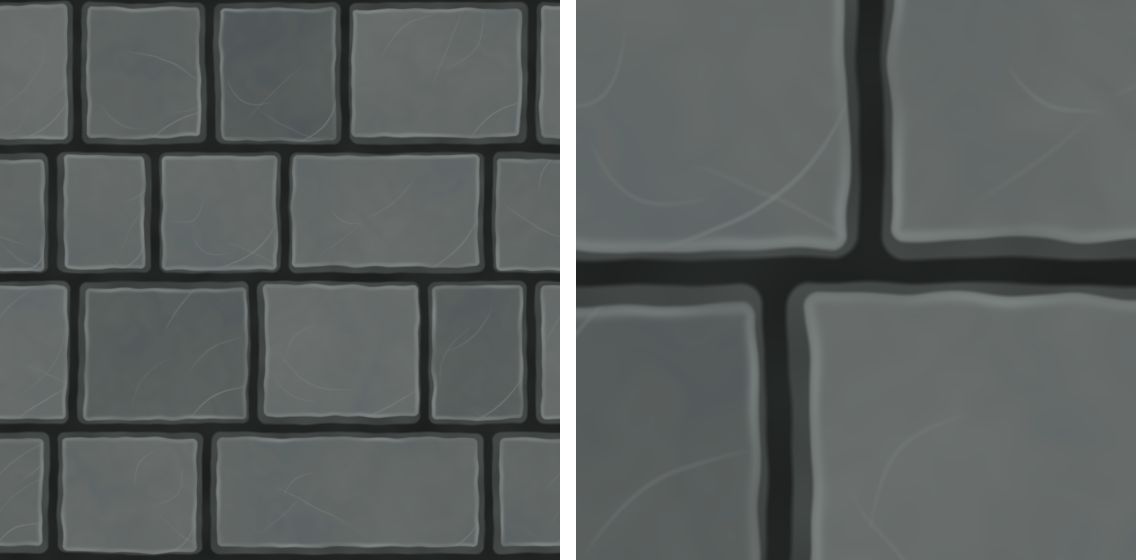
Left: the whole. Right: its middle third, enlarged.
Reproduce this texture procedurally as a Shadertoy shader.

```glsl
// Hand-painted stone wall: four courses of uneven grey blocks, tiling in x and y.
// Each block is a dark joint, a rounded bevel, a worn light rim and a mottled face
// with fine curved cracks; all noise is periodic so the wall wraps seamlessly.

#define JOINT_HALF   0.0068  // half width of the dark joint
#define BEVEL_MIN    0.0040  // narrowest bevel
#define BEVEL_VARY   0.0110  // extra bevel, random per side
#define CORNER       0.0150  // corner radius of a block
#define RIM_WIDTH    0.0036  // width of the light rim
#define WOBBLE       0.0050  // unevenness of the edges
#define CRACK_WIDTH  0.0013
#define CRACK_COUNT  4
#define SOFTNESS     0.0014  // painted blur of the edges
#define BASE_Y       0.0030  // height of the lowest joint

const vec3 JOINT_COLOR = vec3(0.125, 0.137, 0.130);
const vec3 BEVEL_COLOR = vec3(0.252, 0.268, 0.260);
const vec3 DARK_FACE   = vec3(0.315, 0.335, 0.333);
const vec3 LIGHT_FACE  = vec3(0.400, 0.420, 0.416);
const vec3 RIM_COLOR   = vec3(0.485, 0.510, 0.503);

// Upper edge of each course, and per course the joints and the face tones.
const vec4 COURSE_TOP = vec4(0.233, 0.502, 0.732, 1.0);
const vec4 JOINTS[4] = vec4[4](
    vec4(0.095, 0.370, 0.872, 0.872), vec4(0.132, 0.453, 0.758, 0.949),
    vec4(0.095, 0.276, 0.509, 0.872), vec4(0.138, 0.375, 0.615, 0.949));
const vec4 TONES[4] = vec4[4](
    vec4(0.85, 0.80, 0.80, 0.75), vec4(0.35, 1.00, 0.40, 1.00),
    vec4(0.85, 0.92, 0.90, 0.78), vec4(0.60, 0.25, 0.88, 1.00));

float hash(vec2 p) {
    vec3 q = fract(vec3(p.xyx) * 0.1031);
    q += dot(q, q.yzx + 33.33);
    return fract((q.x + q.y) * q.z);
}

vec2 hash2(vec2 p) { return vec2(hash(p), hash(p + 37.7)); }

float cornerGradient(vec2 cell, vec2 f, vec2 corner, float period) {
    float angle = 6.2832 * hash(mod(cell + corner, period) + period);
    return dot(vec2(cos(angle), sin(angle)), f - corner);
}

// Gradient noise over the unit square, repeating after `period` cells.
float noise(vec2 p, float period) {
    p *= period;
    vec2 i = floor(p), f = fract(p);
    vec2 u = f * f * f * (f * (f * 6.0 - 15.0) + 10.0);
    return mix(
        mix(cornerGradient(i, f, vec2(0, 0), period), cornerGradient(i, f, vec2(1, 0), period), u.x),
        mix(cornerGradient(i, f, vec2(0, 1), period), cornerGradient(i, f, vec2(1, 1), period), u.x), u.y);
}

// Signed distance to a rounded box given by its lower and upper corners.
float boxDistance(vec2 p, vec2 lo, vec2 hi, float radius) {
    vec2 d = abs(p - 0.5 * (lo + hi)) - 0.5 * (hi - lo) + radius;
    return length(max(d, 0.0)) + min(max(d.x, d.y), 0.0) - radius;
}

// Bowed stroke from a to b, fading towards both ends.
float crack(vec2 p, vec2 a, vec2 b, float bow, float soft) {
    vec2 along = b - a;
    float len = length(along);
    float t = clamp(dot(p - a, along) / (len * len), 0.0, 1.0);
    float arch = sin(3.1416 * t);
    vec2 center = a + along * t + vec2(-along.y, along.x) / len * bow * arch;
    return (1.0 - smoothstep(0.0, CRACK_WIDTH + soft, length(p - center))) * sqrt(max(arch, 0.0));
}

// All cracks of one block; p is measured from its lower left corner.
float cracks(vec2 p, vec2 size, vec2 id, float soft) {
    float sum = 0.0;
    for (int i = 0; i < CRACK_COUNT; i++) {
        vec2 seed = id * 7.0 + float(i) * 19.0;
        vec2 r = hash2(seed), s = hash2(seed + 5.3);
        float angle = s.x < 0.3 ? -0.45 : mix(0.3, 1.2, s.x);
        vec2 a = size * (0.1 + 0.6 * r);
        vec2 b = a + mix(0.06, 0.18, s.y) * vec2(cos(angle), sin(angle));
        if (i == 0) {  // broken lower right corner
            a = vec2(size.x - mix(0.08, 0.16, r.x), 0.012);
            b = vec2(size.x - 0.012, mix(0.06, 0.12, r.y));
        }
        float bow = (hash(seed + 9.1) - 0.6) * 0.05;
        sum += crack(p, a, b, bow, soft) * (i == 0 ? 0.8 : mix(0.25, 0.6, r.y));
    }
    return min(sum, 1.0);
}

void mainImage(out vec4 fragColor, in vec2 fragCoord) {
    vec2 uv = fragCoord / iResolution.y;
    float soft = max(SOFTNESS, 1.0 / iResolution.y);
    vec2 wobble = vec2(noise(uv, 9.0), noise(uv + 0.37, 9.0)) + 0.4 * noise(uv, 31.0);
    vec2 p = fract(uv - vec2(0.0, BASE_Y) + WOBBLE * wobble);

    // Find the course and the block within it.
    int row = int(dot(step(COURSE_TOP.xyz, vec3(p.y)), vec3(1.0)));
    vec4 joint = JOINTS[row];
    int column = (int(dot(step(joint, vec4(p.x)), vec4(1.0))) + 3) % 4;
    vec2 lo = vec2(joint[column], row == 0 ? 0.0 : COURSE_TOP[max(row - 1, 0)]);
    vec2 hi = vec2(column == 3 ? joint.x + 1.0 : joint[column + 1], COURSE_TOP[row]);
    if (p.x < joint.x) p.x += 1.0;
    vec2 id = vec2(column, row) + 3.0;

    // Outer block, and its face inset by a different bevel on each side.
    float block = boxDistance(p, lo + JOINT_HALF, hi - JOINT_HALF, CORNER);
    vec2 faceLo = lo + JOINT_HALF + BEVEL_MIN + BEVEL_VARY * hash2(id * 3.1);
    vec2 faceHi = hi - JOINT_HALF - BEVEL_MIN - BEVEL_VARY * hash2(id * 5.7) * 0.8;
    float face = boxDistance(p, faceLo, faceHi, CORNER * 0.6) + 0.0035 * noise(uv, 23.0);

    // Mottled face with soft brush patches.
    float mottle = noise(uv, 5.0) + 0.6 * noise(uv + 0.2 * wobble.yx, 11.0);
    float tone = TONES[row][column] + 0.32 * mottle;
    vec3 faceColor = mix(DARK_FACE, LIGHT_FACE, tone);
    faceColor += vec3(-0.006, 0.0, 0.006) * smoothstep(0.1, 0.5, -mottle);
    faceColor = mix(faceColor, RIM_COLOR, 0.65 * cracks(p - lo, hi - lo, id, soft));

    // Light rim, worn away in places.
    float wear = clamp(0.6 + 0.9 * noise(uv + 0.6, 13.0), 0.15, 1.0);
    float rim = exp(-pow((face + RIM_WIDTH) / RIM_WIDTH, 2.0));
    faceColor = mix(faceColor, RIM_COLOR, rim * wear);

    // Layer joint, bevel and face.
    vec3 bevelColor = BEVEL_COLOR * (1.0 + 0.2 * noise(uv, 17.0));
    vec3 color = JOINT_COLOR * (1.0 + 0.25 * noise(uv, 15.0));
    color = mix(color, bevelColor, 1.0 - smoothstep(-2.0 * soft, soft, block));
    color = mix(color, faceColor, 1.0 - smoothstep(-soft, soft, face));
    fragColor = vec4(color, 1.0);
}
```
